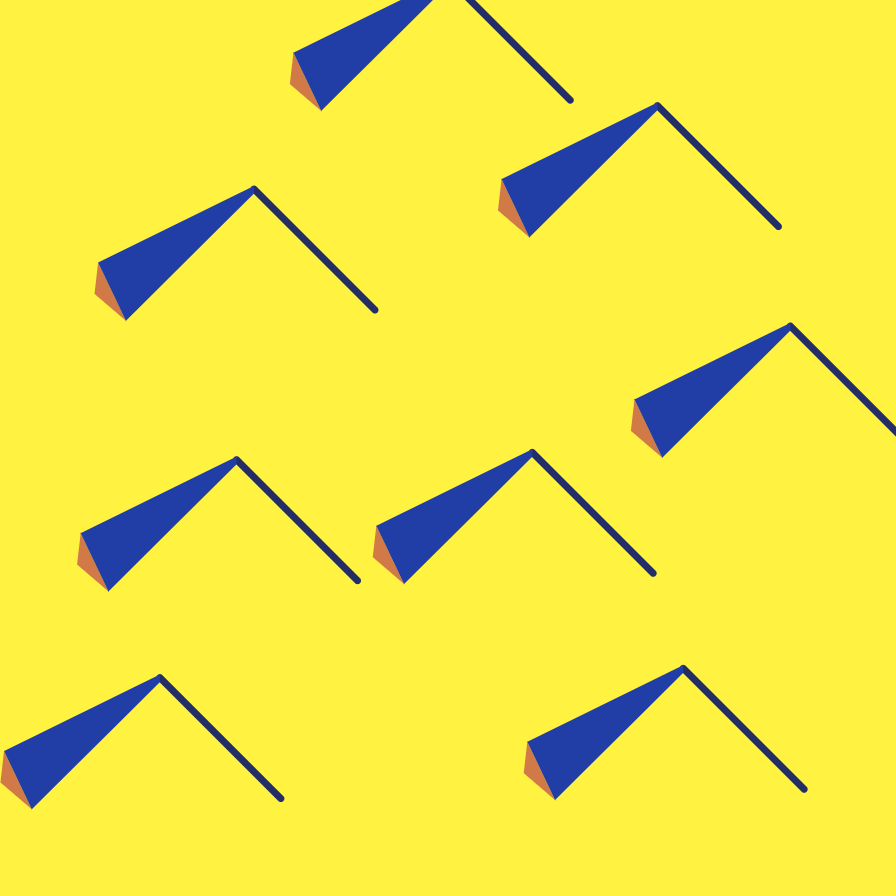
This pattern is drawn by a WebGL 1 fragment shader. Its source:

```glsl
precision highp float;
// Scattered blue cones with orange ends and thin navy sticks on flat yellow.

uniform vec2 u_resolution;

const vec3 YELLOW = vec3(1.00, 0.95, 0.25);
const vec3 BLUE   = vec3(0.13, 0.24, 0.65);
const vec3 NAVY   = vec3(0.14, 0.18, 0.40);
const vec3 ORANGE = vec3(0.82, 0.48, 0.28);

const float COLUMNS = 3.0;
const int MARK_COUNT = 9;
const vec2 GRID_ORIGIN  = vec2(0.245, 0.145);
const vec2 GRID_SPACING = vec2(0.28, 0.387);
const vec2 JITTER_SIZE  = vec2(0.08, 0.13);
const float EMPTY_BELOW = -0.95;

// Cone corners and stick end, measured from the apex
const vec2 RIM_TOP    = vec2(-0.174, -0.082);
const vec2 RIM_BOTTOM = vec2(-0.143, -0.147);
const vec2 END_POINT  = vec2(-0.178, -0.117);
const vec2 TIP_TOP    = vec2(0.0, 0.0035);
const vec2 TIP_BOTTOM = vec2(0.0, -0.005);
const vec2 STICK_END  = vec2(0.135, -0.135);
const float STICK_RADIUS = 0.0039;

// Signed distance to the line a-b, positive on its right side
float edgeDistance(vec2 p, vec2 a, vec2 b) {
  vec2 along = normalize(b - a);
  return dot(p - a, vec2(along.y, -along.x));
}

// Convex shapes with counterclockwise corners
float triangleDistance(vec2 p, vec2 a, vec2 b, vec2 c) {
  return max(edgeDistance(p, a, b),
             max(edgeDistance(p, b, c), edgeDistance(p, c, a)));
}

float quadDistance(vec2 p, vec2 a, vec2 b, vec2 c, vec2 d) {
  return max(max(edgeDistance(p, a, b), edgeDistance(p, b, c)),
             max(edgeDistance(p, c, d), edgeDistance(p, d, a)));
}

float capsuleDistance(vec2 p, vec2 a, vec2 b, float radius) {
  vec2 ab = b - a;
  float t = clamp(dot(p - a, ab) / dot(ab, ab), 0.0, 1.0);
  return length(p - a - ab * t) - radius;
}

float coverage(float dist, float pixel) {
  return clamp(0.5 - dist / pixel, 0.0, 1.0);
}

// Irregular offset in -1..1 for each mark
vec2 jitter(float index) {
  return sin(index * vec2(0.8, 2.5) + vec2(-2.16, 2.279));
}

// Paints one mark whose apex lies at p = 0
vec3 paintMark(vec3 color, vec2 p, float pixel) {
  float stick = capsuleDistance(p, vec2(0.0), STICK_END, STICK_RADIUS);
  float end = triangleDistance(p, RIM_TOP, END_POINT, RIM_BOTTOM);
  float cone = quadDistance(p, RIM_TOP, RIM_BOTTOM, TIP_BOTTOM, TIP_TOP);
  color = mix(color, NAVY, coverage(stick, pixel));
  color = mix(color, ORANGE, coverage(end, pixel));
  return mix(color, BLUE, coverage(cone, pixel));
}

void main() {
  float pixel = 1.0 / min(u_resolution.x, u_resolution.y);
  vec2 uv = gl_FragCoord.xy * pixel;
  vec3 color = YELLOW;

  // Jittered grid of marks, with the lowest jitter left empty
  for (int i = 0; i < MARK_COUNT; i++) {
    float index = float(i);
    float row = floor((index + 0.5) / COLUMNS);
    vec2 cell = vec2(index - row * COLUMNS, row);
    vec2 offset = jitter(index);
    vec2 apex = GRID_ORIGIN + cell * GRID_SPACING + offset * JITTER_SIZE;
    if (offset.x > EMPTY_BELOW) {
      color = paintMark(color, uv - apex, pixel);
    }
  }

  gl_FragColor = vec4(color, 1.0);
}
```
